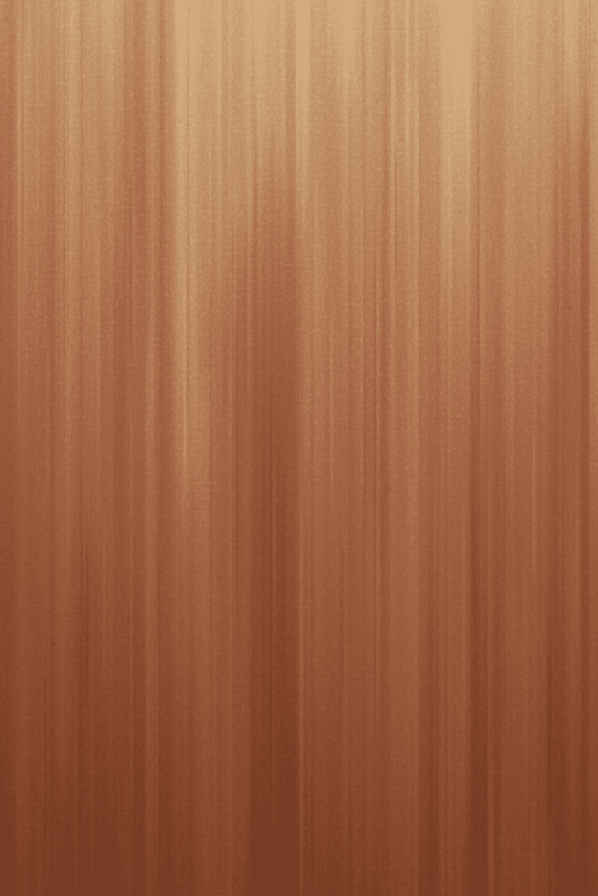
Reproduce this texture procedurally as a Shadertoy shader.

```glsl
// Vertical brushed wood grain, pale honey at the top fading to red brown below.

float hash(vec2 p) {
    p = fract(p * vec2(0.1031, 0.1137));
    p += dot(p, p.yx + 33.33);
    return fract((p.x + p.y) * p.x * 61.7);
}

// Tone of one strip: mostly quiet shades, a slow wave and one brush end.
float stripTone(float id, float y, float seed) {
    float shade = 2.0 * hash(vec2(id, seed)) - 1.0;
    float phase = 6.283 * hash(vec2(id, seed + 7.0));
    float end = hash(vec2(id, seed + 13.0));
    float wave = sin(y * (4.0 + 5.0 * end) + phase);
    float brush = smoothstep(end - 0.05, end + 0.05, y) - 0.5;
    return 0.65 * shade * abs(shade) + 0.2 * wave + 0.65 * brush * sin(phase * 3.0);
}

// Strips of uneven width: 1D cells whose borders are crisp or faded.
float strips(vec2 uv, float count, float seed) {
    float x = uv.x * count + 20.0;
    float id = floor(x);
    float border = 0.2 + 0.6 * hash(vec2(id, seed + 29.0));
    float fade = pow(hash(vec2(id, seed + 37.0)), 4.0);
    float soft = min((0.001 + 0.008 * fade) * count, 0.2);
    float side = smoothstep(border - soft, border + soft, x - id);
    return mix(stripTone(id - 1.0, uv.y, seed), stripTone(id, uv.y, seed), side);
}

// Sparse hairlines, each with its own length.
float hairlines(vec2 uv, float count, float seed) {
    float id = floor(uv.x * count);
    float offset = abs(fract(uv.x * count) - 0.25 - 0.5 * hash(vec2(id, seed)));
    float middle = hash(vec2(id, seed + 5.0));
    float reach = 0.08 + 0.25 * hash(vec2(id, seed + 11.0));
    float run = 1.0 - smoothstep(0.6 * reach, reach, abs(uv.y - middle));
    return run * (1.0 - smoothstep(0.001, 0.0035, offset / count));
}

// Cellular noise: distance to the nearest scattered point.
float cells(vec2 p) {
    vec2 base = floor(p);
    float nearest = 2.0;
    for (int j = -1; j <= 1; j++) {
        for (int i = -1; i <= 1; i++) {
            vec2 c = base + vec2(i, j);
            vec2 point = c + vec2(hash(c + 3.0), hash(c + 71.0));
            nearest = min(nearest, distance(p, point));
        }
    }
    return nearest;
}

// Band with a soft left side and a crisp right side.
float band(float x, float left, float right) {
    return smoothstep(left - 0.01, left + 0.015, x)
         * (1.0 - smoothstep(right - 0.002, right + 0.002, x));
}

vec3 woodColor(float t) {
    vec3 dark = vec3(0.505, 0.265, 0.165);
    vec3 middle = vec3(0.65, 0.40, 0.27);
    vec3 pale = vec3(0.80, 0.64, 0.47);
    return t < 0.5 ? mix(dark, middle, t * 2.0) : mix(middle, pale, t * 2.0 - 1.0);
}

void mainImage(out vec4 fragColor, in vec2 fragCoord) {
    vec2 uv = fragCoord / iResolution.xy;

    // Height gradient, brightest near the top centre
    float t = 1.08 * uv.y - 0.06;
    t += 0.03 - 0.35 * pow(uv.x - 0.55, 2.0);

    // Ragged brush ends: columns shifted by layered sines
    float ragged = 0.022 * sin(uv.x * 190.0) + 0.016 * sin(uv.x * 433.0 + 2.0);
    vec2 brushed = uv + vec2(0.0, ragged);

    // Strips from wide planks to fine fibres, stronger toward the top
    float gain = 0.7 + 0.5 * uv.y;
    t += gain * 0.06 * strips(brushed, 9.0, 5.0);
    t += gain * 0.15 * strips(brushed, 22.0, 41.0);
    t += gain * 0.09 * strips(brushed, 48.0, 83.0);
    t += 0.07 * strips(uv, 125.0, 127.0);
    t += 0.09 * hairlines(uv, 21.0, 3.0) - 0.09 * hairlines(uv, 17.0, 53.0);

    // Long dark stains that dissolve upward
    t -= 0.15 * band(uv.x, 0.42, 0.50) * (1.0 - smoothstep(0.45, 0.9, brushed.y));
    t -= 0.16 * band(uv.x, 0.78, 0.815) * (1.0 - smoothstep(0.35, 0.65, brushed.y));
    t -= 0.20 * band(uv.x, 0.405, 0.413) * smoothstep(0.45, 0.6, uv.y)
              * (1.0 - smoothstep(0.7, 0.95, uv.y));

    // Fine grain, short fibres, a faint weave and a few tiny dark pores
    float grain = cells(uv * vec2(200.0, 280.0)) - 0.5;
    float fibre = cells(uv * vec2(150.0, 50.0)) - 0.5;
    float weave = sin(uv.y * 790.0 + 2.0 * sin(uv.x * 23.0));
    vec2 poreSpace = uv * vec2(6.0, 9.0);
    float pore = 1.0 - smoothstep(0.01, 0.035, cells(poreSpace));
    t += 0.13 * grain + 0.04 * fibre + 0.008 * weave - 0.07 * pore;

    fragColor = vec4(woodColor(clamp(t, -0.12, 1.06)), 1.0);
}
```
